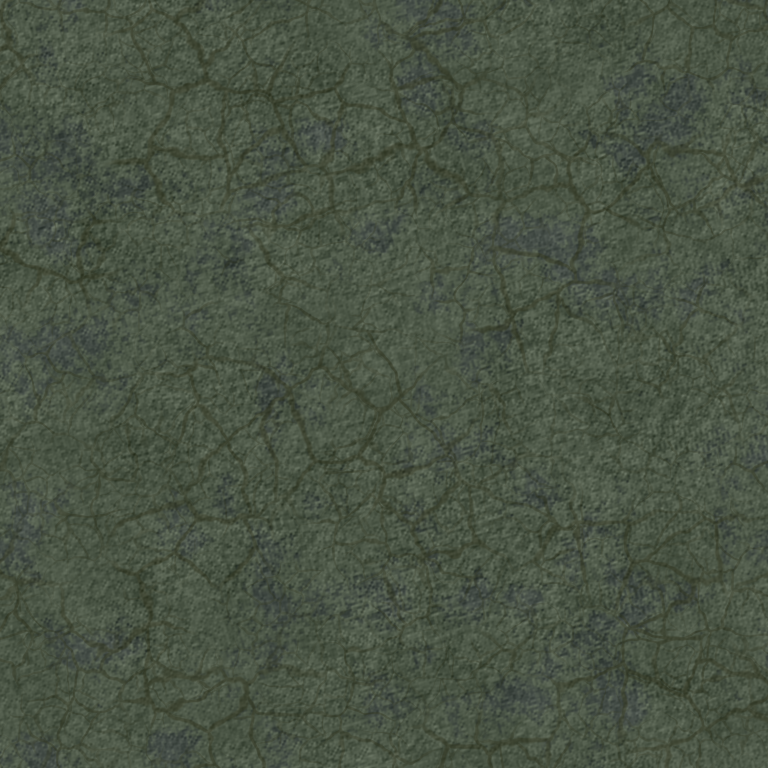
Write a three.js fragment shader that draws this texture.

```glsl
// Weathered green ground: rough fine grain, soft pale and dark mottling, ragged
// blue-grey stains and a net of olive cracks. Cracks are the borders of warped
// Voronoi cells at three scales; grain and stains are layered value noise.
varying vec2 vUv;

const vec3 BASE_COLOR = vec3(0.301, 0.344, 0.280);
const vec3 TONE_TINT = vec3(1.0, 1.0, 0.95);
const vec3 STAIN_SHIFT = vec3(-0.027, -0.036, 0.004);
const vec3 CRACK_COLOR = vec3(0.228, 0.250, 0.172);

const float MAIN_CELLS = 13.0;
const float FINE_CELLS = 19.0;
const float HAIR_CELLS = 34.0;
const float MAIN_WIDTH = 0.0031;
const float FINE_WIDTH = 0.0021;
const float HAIR_WIDTH = 0.0016;
const float GRAIN_SCALE = 150.0;
const float GRAIN_CONTRAST = 0.155;
const float RELIEF_CONTRAST = 0.13;
const float MOTTLE_SCALE = 17.0;
const float MOTTLE_CONTRAST = 0.085;
const float STAIN_SCALE = 15.0;
const vec2 LIGHT_STEP = vec2(-0.0012, 0.0014);

float hash(vec2 p) {
  return fract(sin(dot(p, vec2(127.1, 311.7))) * 43758.5453);
}

vec2 hash2(vec2 p) {
  return vec2(hash(p), hash(p + 57.3));
}

float noise(vec2 p) {
  vec2 i = floor(p);
  vec2 f = fract(p);
  f = f * f * (3.0 - 2.0 * f);
  float low = mix(hash(i), hash(i + vec2(1.0, 0.0)), f.x);
  float high = mix(hash(i + vec2(0.0, 1.0)), hash(i + vec2(1.0)), f.x);
  return mix(low, high, f.y);
}

// Turns and doubles the domain so that octaves do not share a grid
vec2 nextOctave(vec2 p) {
  return mat2(1.6, 1.2, -1.2, 1.6) * p + 17.7;
}

float fbm(vec2 p) {
  float sum = 0.0;
  float weight = 0.5;
  for (int i = 0; i < 5; i++) {
    sum += weight * noise(p);
    p = nextOctave(p);
    weight *= 0.55;
  }
  return sum / 1.055;
}

// Two octaves of gritty surface height, 0 to 1
float gritHeight(vec2 p) {
  p = nextOctave(p * GRAIN_SCALE * 0.5);
  return 0.5 * noise(p) + 0.5 * noise(nextOctave(p));
}

vec2 warp(vec2 p, float scale) {
  return vec2(noise(p * scale), noise(p * scale + 41.3)) - 0.5;
}

// Distance to the nearest Voronoi border, in canvas units
float borderDistance(vec2 p, float cells) {
  p *= cells;
  vec2 cell = floor(p);
  vec2 nearCell = cell;
  vec2 toNear = vec2(0.0);
  float best = 8.0;
  for (int y = -1; y <= 1; y++) {
    for (int x = -1; x <= 1; x++) {
      vec2 c = cell + vec2(float(x), float(y));
      vec2 r = c + hash2(c) - p;
      if (dot(r, r) < best) {
        best = dot(r, r);
        toNear = r;
        nearCell = c;
      }
    }
  }
  float border = 8.0;
  for (int y = -2; y <= 2; y++) {
    for (int x = -2; x <= 2; x++) {
      vec2 c = nearCell + vec2(float(x), float(y));
      vec2 r = c + hash2(c) - p;
      vec2 gap = r - toNear;
      if (dot(gap, gap) > 0.0001) {
        border = min(border, dot(0.5 * (toNear + r), normalize(gap)));
      }
    }
  }
  return border / cells;
}

// Crack cover that swells, thins and fades out along its way
float crack(vec2 p, float cells, float width) {
  float presence = smoothstep(0.3, 0.72, noise(p * cells * 0.8 + cells));
  float w = width * (0.5 + 0.7 * presence);
  float d = borderDistance(p + cells * 0.37, cells);
  return (1.0 - smoothstep(w * 0.3, w * 1.3, d)) * presence;
}

void main() {
  vec2 p = vUv;

  // Grain, rougher in some areas, with light from the upper left
  float grit = gritHeight(p);
  float relief = grit - gritHeight(p + LIGHT_STEP);
  float roughness = mix(0.8, 1.2, smoothstep(0.3, 0.7, fbm(p * 10.0 + 3.1)));
  float tone = roughness * (GRAIN_CONTRAST * (grit - 0.5) + RELIEF_CONTRAST * relief);

  // Soft mottling
  tone += MOTTLE_CONTRAST * (fbm(p * MOTTLE_SCALE + 23.9) - 0.5);
  vec3 color = BASE_COLOR + TONE_TINT * tone;

  // Blue-grey stains broken up by the grain
  float stainField = fbm(p * STAIN_SCALE + 71.7) - 0.35 * (grit - 0.5);
  color += STAIN_SHIFT * smoothstep(0.53, 0.76, stainField);

  // Cracks, partly tinted by the grain running through them
  vec2 q = p + 0.022 * warp(p, 18.0) + 0.010 * warp(p, 50.0) + 0.004 * warp(p, 130.0);
  float cover = 0.72 * crack(q, MAIN_CELLS, MAIN_WIDTH);
  cover = max(cover, 0.60 * crack(q, FINE_CELLS, FINE_WIDTH));
  cover = max(cover, 0.40 * crack(q, HAIR_CELLS, HAIR_WIDTH));
  color = mix(color, CRACK_COLOR + 0.6 * tone, cover);

  gl_FragColor = vec4(color, 1.0);
}
```
